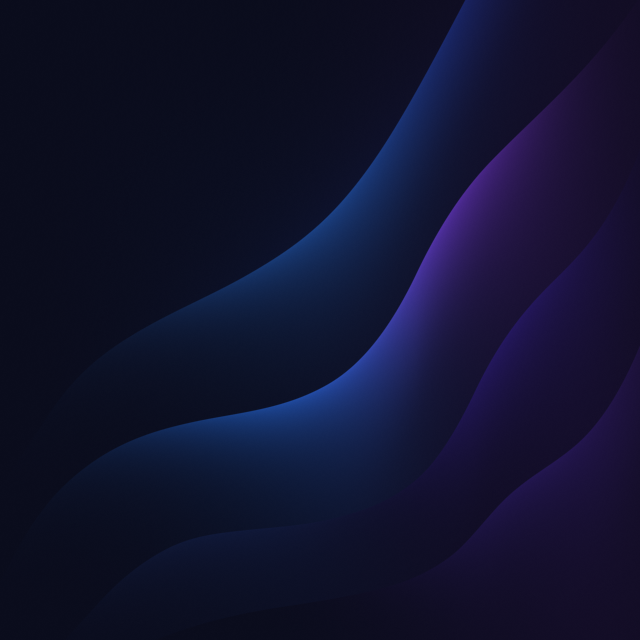
Give the GLSL for this background, as a Shadertoy shader.

```glsl
// Dark navy backdrop with four flowing folds, each lit blue to violet along its upper edge.

struct Light { vec3 colour; float centre; float spread; };

// Tunable values, in canvas units
const vec3 NAVY = vec3(0.040, 0.048, 0.110);
const vec3 PLUM = vec3(0.070, 0.050, 0.138);
const vec3 HALO = vec3(0.008, 0.022, 0.055);
const float NEAR_FALLOFF = 0.065;
const float FAR_FALLOFF = 0.20;
const float FAR_SHARE = 0.25;
const float MEAN_SLOPE = 1.1;
const float RIM_WIDTH = 0.003;
const float RIM_GAIN = 0.10;
const float GRAIN = 0.006;

// Lights are placed along the rising diagonal, 0 at lower left, 1 at upper right
const Light SKY_BLUE  = Light(vec3(0.055, 0.190, 0.370), 0.58, 0.20);
const Light SKY_DEEP  = Light(vec3(0.030, 0.060, 0.200), 0.86, 0.17);
const Light MAIN_BLUE = Light(vec3(0.055, 0.220, 0.450), 0.43, 0.17);
const Light MAIN_VIOLET = Light(vec3(0.240, 0.100, 0.420), 0.68, 0.17);
const Light LOW_BLUE  = Light(vec3(0.020, 0.045, 0.105), 0.26, 0.13);
const Light LOW_INDIGO = Light(vec3(0.075, 0.040, 0.230), 0.63, 0.17);
const Light BASE_INDIGO = Light(vec3(0.060, 0.032, 0.160), 0.54, 0.15);
const Light BASE_PLUM = Light(vec3(0.030, 0.012, 0.060), 0.72, 0.14);

// Curve knots: x, height, slope
const vec3 SKY_EDGE[8] = vec3[8](
    vec3(0.078, 0.355, 1.50), vec3(0.195, 0.469, 0.64),
    vec3(0.391, 0.573, 0.58), vec3(0.521, 0.671, 1.04),
    vec3(0.612, 0.792, 1.62), vec3(0.727, 1.000, 1.90),
    vec3(0.860, 1.260, 2.00), vec3(1.000, 1.540, 2.00));
const vec3 MAIN_EDGE[8] = vec3[8](
    vec3(0.013, 0.115, 2.00), vec3(0.104, 0.245, 0.93),
    vec3(0.299, 0.340, 0.22), vec3(0.508, 0.397, 0.55),
    vec3(0.651, 0.573, 2.10), vec3(0.768, 0.749, 1.03),
    vec3(0.992, 0.993, 1.45), vec3(1.100, 1.155, 1.55));
const vec3 LOW_EDGE[8] = vec3[8](
    vec3(0.156, 0.060, 1.10), vec3(0.260, 0.142, 0.52),
    vec3(0.378, 0.171, 0.11), vec3(0.521, 0.190, 0.25),
    vec3(0.651, 0.251, 0.85), vec3(0.742, 0.388, 2.10),
    vec3(0.859, 0.555, 1.00), vec3(1.000, 0.766, 2.60));
const vec3 BASE_EDGE[8] = vec3[8](
    vec3(0.000, -0.15, 0.80), vec3(0.200, -0.02, 0.50),
    vec3(0.443, 0.052, 0.15), vec3(0.586, 0.078, 0.24),
    vec3(0.703, 0.130, 0.75), vec3(0.781, 0.212, 1.05),
    vec3(0.898, 0.303, 0.85), vec3(1.000, 0.460, 2.40));

// Cubic Hermite curve: returns height and slope at x
vec2 curveAt(float x, vec3 knots[8]) {
    vec3 a = knots[0], b = knots[1];
    for (int i = 1; i < 7; i++) {
        if (x > knots[i].x) { a = knots[i]; b = knots[i + 1]; }
    }
    float w = b.x - a.x;
    float rise = b.y - a.y;
    float t = clamp((x - a.x) / w, 0.0, 1.0);
    float t2 = t * t, t3 = t2 * t;
    float y = a.y + rise * (3.0 * t2 - 2.0 * t3)
            + w * (a.z * (t - 2.0 * t2 + t3) + b.z * (t3 - t2));
    float slope = 6.0 * (t - t2) * rise / w
                + a.z * (1.0 - 4.0 * t + 3.0 * t2) + b.z * (3.0 * t2 - 2.0 * t);
    return vec2(y + slope * (x - clamp(x, a.x, b.x)), slope);
}

// Approximate distance below a curve; deep points use the mean slope
float depthBelow(vec2 p, vec3 knots[8]) {
    vec2 edge = curveAt(p.x, knots);
    float gap = edge.x - p.y;
    float slope = mix(edge.y, MEAN_SLOPE, smoothstep(0.0, 0.25, abs(gap)));
    return gap / sqrt(1.0 + slope * slope);
}

vec3 lightAt(vec2 p, Light light) {
    float s = (0.5 * (p.x + p.y) - light.centre) / light.spread;
    return light.colour * exp(-s * s);
}

// Paints one fold over the colour behind it
vec3 addFold(vec3 behind, vec3 body, vec2 p, float depth, Light first, Light second) {
    float d = max(depth, 0.0);
    float fade = mix(exp(-d / NEAR_FALLOFF), exp(-d / FAR_FALLOFF), FAR_SHARE)
               + RIM_GAIN * exp(-d / RIM_WIDTH);
    vec3 lit = body + fade * (lightAt(p, first) + lightAt(p, second));
    float pixel = 0.8 / iResolution.y;
    return mix(behind, lit, smoothstep(-pixel, pixel, depth));
}

float hash(vec2 p) {
    return fract(sin(dot(p, vec2(12.99, 78.23))) * 43758.5);
}

void mainImage(out vec4 fragColor, in vec2 fragCoord) {
    vec2 p = fragCoord / iResolution.xy;
    vec3 body = mix(NAVY, PLUM, smoothstep(0.35, 1.0, p.x));

    // Backdrop with a faint halo above the first fold
    float skyDepth = depthBelow(p, SKY_EDGE);
    float haloPos = (0.5 * (p.x + p.y) - 0.58) / 0.20;
    vec3 colour = body + HALO * exp(-abs(skyDepth) / 0.10 - haloPos * haloPos);

    // Folds from back to front
    colour = addFold(colour, body, p, skyDepth, SKY_BLUE, SKY_DEEP);
    colour = addFold(colour, body, p, depthBelow(p, MAIN_EDGE), MAIN_BLUE, MAIN_VIOLET);
    colour = addFold(colour, body, p, depthBelow(p, LOW_EDGE), LOW_BLUE, LOW_INDIGO);
    colour = addFold(colour, body, p, depthBelow(p, BASE_EDGE), BASE_INDIGO, BASE_PLUM);

    // Fine grain against banding
    colour += GRAIN * (hash(floor(p * 768.0)) - 0.5);
    fragColor = vec4(clamp(colour, 0.0, 1.0), 1.0);
}
```
